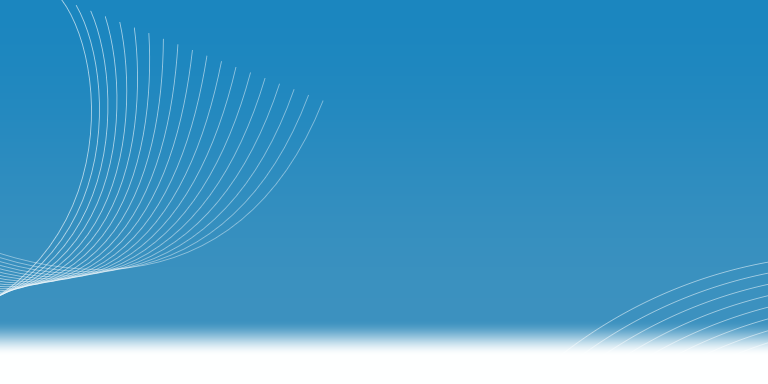
A WebGL 1 fragment shader for this background:

```glsl
precision highp float;

uniform vec2 u_resolution;

// Lengths are in canvas heights, with y pointing up
const vec3 SKY_TOP = vec3(0.105, 0.525, 0.75);
const vec3 SKY_LOW = vec3(0.235, 0.57, 0.75);
const vec3 WHITE = vec3(0.995, 1.0, 1.0);
const float FADE_TOP = 0.167;
const float FADE_LOW = 0.073;

const float LINE_HALF_WIDTH = 0.0011;
const float RIBBON_ALPHA_FIRST = 0.65;
const float RIBBON_ALPHA_LAST = 0.45;
const float ARC_ALPHA = 0.55;

// Control points of the first and last ribbon strands
const vec2 FIRST_A = vec2(0.161, 1.0);
const vec2 FIRST_B = vec2(0.279, 0.844);
const vec2 FIRST_C = vec2(0.326, 0.310);
const vec2 FIRST_D = vec2(-0.182, 0.141);
const vec2 LAST_A = vec2(0.841, 0.737);
const vec2 LAST_B = vec2(0.651, 0.258);
const vec2 LAST_C = vec2(0.234, 0.206);
const vec2 LAST_D = vec2(-0.182, 0.414);

// Extra sag of the middle strands
const vec2 SAG_C = vec2(0.052, -0.143);
const vec2 SAG_D = vec2(0.0, 0.026);
const int STRANDS = 19;
const int SEGMENTS = 28;
const float RIBBON_RIGHT = 0.86;

const vec2 ARC_CENTER = vec2(2.219, -0.891);
const vec2 ARC_STEP = vec2(0.0221, -0.0245);
const float ARC_RADIUS = 1.228;
const float ARC_LEFT = 1.4;
const int ARCS = 11;

float segmentDistance(vec2 p, vec2 a, vec2 b) {
  vec2 ab = b - a;
  float along = clamp(dot(p - a, ab) / dot(ab, ab), 0.0, 1.0);
  return length(p - a - ab * along);
}

vec2 cubicBezier(vec2 a, vec2 b, vec2 c, vec2 d, float t) {
  float u = 1.0 - t;
  return u * u * u * a + 3.0 * u * u * t * b + 3.0 * u * t * t * c + t * t * t * d;
}

float lineCoverage(float dist, float pixel) {
  return clamp(0.5 + (LINE_HALF_WIDTH - dist) / pixel, 0.0, 1.0);
}

// Strands blended from the first curve to the last
float ribbon(vec2 p, float pixel) {
  float clear = 1.0;
  for (int i = 0; i < STRANDS; i++) {
    float s = float(i) / float(STRANDS - 1);
    float sag = 4.0 * s * (1.0 - s);
    vec2 a = mix(FIRST_A, LAST_A, s);
    vec2 b = mix(FIRST_B, LAST_B, s);
    vec2 c = mix(FIRST_C, LAST_C, s) + sag * SAG_C;
    vec2 d = mix(FIRST_D, LAST_D, s) + sag * SAG_D;
    float dist = 10.0;
    vec2 previous = a;
    for (int j = 1; j <= SEGMENTS; j++) {
      vec2 next = cubicBezier(a, b, c, d, float(j) / float(SEGMENTS));
      dist = min(dist, segmentDistance(p, previous, next));
      previous = next;
    }
    float alpha = mix(RIBBON_ALPHA_FIRST, RIBBON_ALPHA_LAST, s);
    clear *= 1.0 - alpha * lineCoverage(dist, pixel);
  }
  return 1.0 - clear;
}

// Equal circles shifted towards the lower right
float arcs(vec2 p, float pixel) {
  float clear = 1.0;
  for (int i = 0; i < ARCS; i++) {
    vec2 center = ARC_CENTER + float(i) * ARC_STEP;
    float dist = abs(length(p - center) - ARC_RADIUS);
    clear *= 1.0 - ARC_ALPHA * lineCoverage(dist, pixel);
  }
  return 1.0 - clear;
}

void main() {
  float pixel = 1.0 / u_resolution.y;
  vec2 p = gl_FragCoord.xy * pixel;

  // Sky gradient
  vec3 color = mix(SKY_LOW, SKY_TOP, smoothstep(0.0, 1.0, (p.y - FADE_TOP) / (1.0 - FADE_TOP)));

  // Fine lines
  if (p.x < RIBBON_RIGHT) color = mix(color, WHITE, ribbon(p, pixel));
  if (p.x > ARC_LEFT) color = mix(color, WHITE, arcs(p, pixel));

  // White glow along the bottom
  float glow = 1.0 - smoothstep(FADE_LOW, FADE_TOP, p.y);
  gl_FragColor = vec4(mix(color, WHITE, glow), 1.0);
}
```
